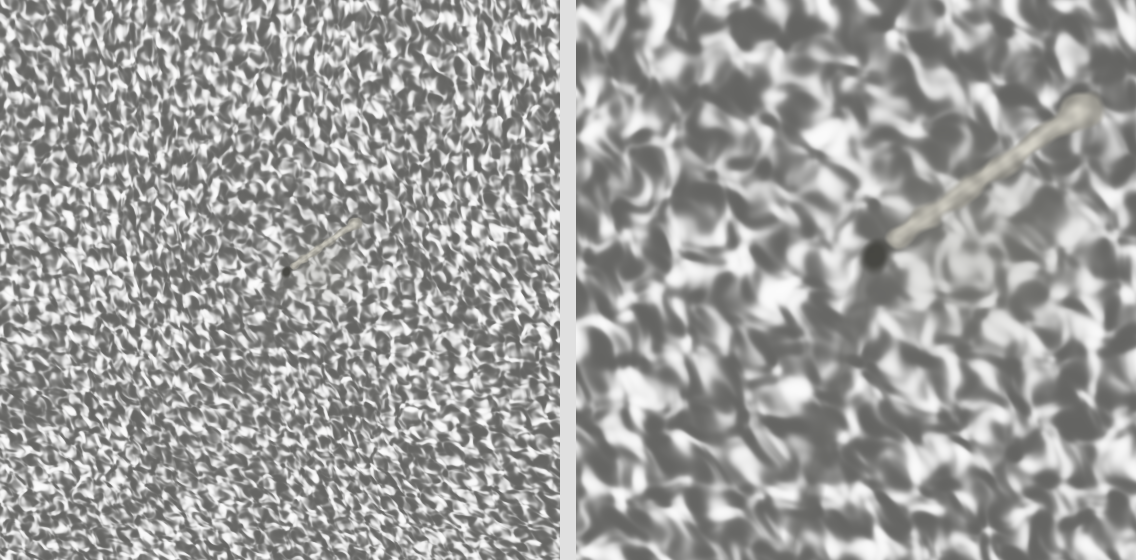
Left, the full canvas; right, a detail of the centre.
This texture is drawn by a three.js fragment shader. Its source:

```glsl
// Sunlit rough grey surface: bright irregular grains over darker leaning streaks,
// made from warped gradient noise passed through a soft S-shaped tone curve.
// A pale twig lies near the centre and throws a thin shadow downwards.
varying vec2 vUv;

const float NOISE_DEVIATION = 0.216;
const vec3 DARK_GREY = vec3(0.392, 0.392, 0.384);
const vec3 SUNLIT_WHITE = vec3(0.985, 0.985, 0.985);
const vec3 TWIG_COLOR = vec3(0.71, 0.70, 0.66);
const vec3 SHADOW_COLOR = vec3(0.41, 0.41, 0.40);
const vec3 KNOT_COLOR = vec3(0.25, 0.25, 0.23);

// Unit gradient with a random direction for each lattice cell.
vec2 cellGradient(vec2 cell) {
  vec3 h = fract(cell.xyx * vec3(0.1031, 0.1030, 0.0973));
  h += dot(h, h.yzx + 33.33);
  float angle = 6.28319 * fract((h.x + h.y) * h.z);
  return vec2(cos(angle), sin(angle));
}

float gradientNoise(vec2 p) {
  vec2 i = floor(p);
  vec2 f = p - i;
  vec2 w = f * f * f * (f * (f * 6.0 - 15.0) + 10.0);
  vec2 right = vec2(1.0, 0.0);
  vec2 up = vec2(0.0, 1.0);
  float a = dot(cellGradient(i), f);
  float b = dot(cellGradient(i + right), f - right);
  float c = dot(cellGradient(i + up), f - up);
  float d = dot(cellGradient(i + 1.0), f - 1.0);
  return mix(mix(a, b, w.x), mix(c, d, w.x), w.y);
}

// Leans the grain to the left low down and stretches it towards the top.
vec2 surfaceCoords(vec2 uv) {
  float lean = 0.4 * uv.y - 0.2 * uv.y * uv.y;
  float bend = 0.05 * gradientNoise(uv * 3.0 + 7.3);
  return vec2(58.0 * (uv.x + lean + bend), 61.0 * uv.y - 10.0 * uv.y * uv.y);
}

// Grain height in standard deviations around its mean.
float grainHeight(vec2 p, vec2 uv) {
  vec2 warp = vec2(gradientNoise(p * 0.8 + 31.7), gradientNoise(p * 0.8 + 83.1));
  vec2 q = p + 0.55 * warp;
  float grains = gradientNoise(q + 11.0);
  float chips = gradientNoise(q * 1.9 + 47.0);
  float streaks = gradientNoise(p * vec2(1.35, 0.55) + 5.0);
  float patches = gradientNoise(uv * 9.0 + 19.0);
  vec4 weights = vec4(1.0, 0.6, 0.45, 0.22);
  float total = dot(vec4(grains, chips, streaks, patches), weights);
  return total / (NOISE_DEVIATION * length(weights));
}

// Logistic curve: many mid greys, fewer bright tips.
float toneCurve(float height, float midpoint, float softness) {
  return 1.0 / (1.0 + exp((midpoint - height) / softness));
}

// Returns the distance to a segment and the position along it.
vec2 segmentDistance(vec2 p, vec2 a, vec2 b) {
  vec2 pa = p - a;
  vec2 ba = b - a;
  float along = clamp(dot(pa, ba) / dot(ba, ba), 0.0, 1.0);
  return vec2(length(pa - ba * along), along);
}

float softMask(float distance, float radius, float blur) {
  return 1.0 - smoothstep(radius - blur, radius + blur, distance);
}

void main() {
  vec2 uv = vUv;
  vec2 p = surfaceCoords(uv);

  // Granular surface
  float tone = toneCurve(grainHeight(p, uv), 0.38, 0.53);
  vec3 color = mix(DARK_GREY, SUNLIT_WHITE, tone);

  vec2 knot = vec2(0.512, 0.514);
  vec2 twigTip = vec2(0.637, 0.603);
  vec2 shadowTip = vec2(0.455, 0.315);
  float rough = 0.004 * gradientNoise(uv * 70.0);

  // Faint warm dulling around the twig
  float dulling = 0.3 * softMask(length(uv - vec2(0.57, 0.52)), 0.05, 0.05);
  color = mix(color, vec3(0.56, 0.56, 0.53), dulling);

  // Shadow, tapering and fading away from the knot
  vec2 shadow = segmentDistance(uv, knot, shadowTip);
  float shadowMask = softMask(shadow.x + rough, mix(0.008, 0.004, shadow.y), 0.004);
  color = mix(color, SHADOW_COLOR, shadowMask * mix(0.85, 0.65, shadow.y));

  // Twig with a lit core, a dim rim and a wider tip
  vec2 twig = segmentDistance(uv, knot + vec2(0.013, 0.012), twigTip);
  float twigRadius = 0.006 + 0.004 * smoothstep(0.8, 1.0, twig.y);
  float rim = smoothstep(0.2, 1.0, twig.x / twigRadius);
  float fibre = 1.0 + 0.25 * gradientNoise(uv * 110.0);
  vec3 twigColor = TWIG_COLOR * fibre * mix(1.08, 0.86, rim);
  color = mix(color, twigColor, 0.9 * softMask(twig.x + rough, twigRadius, 0.002));

  // Dark knot at the base
  color = mix(color, KNOT_COLOR, 0.85 * softMask(length(uv - knot) + rough, 0.008, 0.004));

  gl_FragColor = vec4(color, 1.0);
}
```
